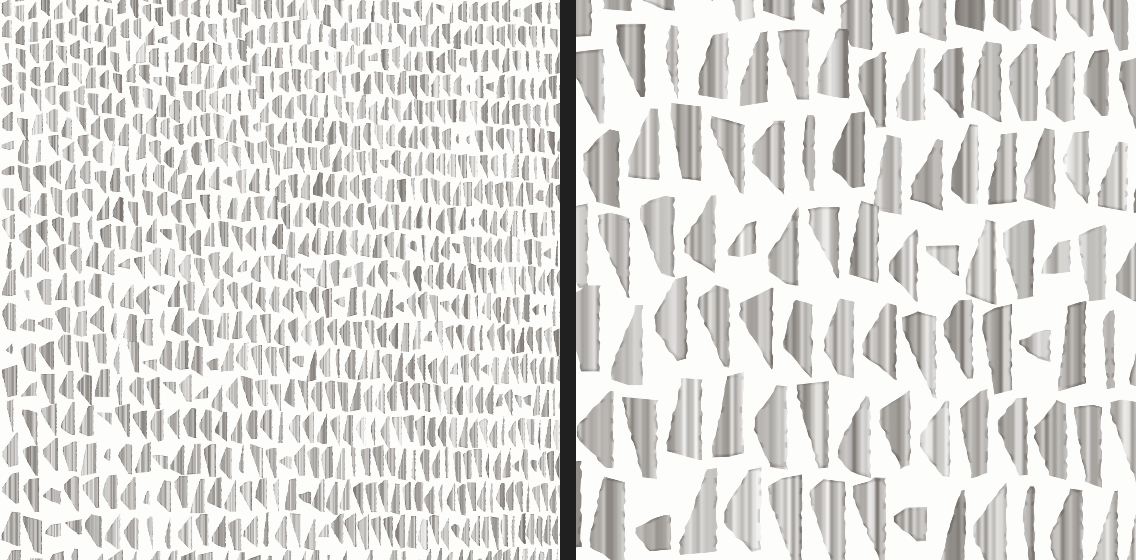
Left: the whole. Right: its middle third, enlarged.
Reproduce this pattern procedurally as a Shadertoy shader.

```glsl
// Rows of vertically striped grey shards that widen toward the lower left.

const vec3 PAPER = vec3(0.992, 0.992, 0.988);
const vec3 STRIPE_DARK = vec3(0.475, 0.455, 0.435);
const vec3 STRIPE_LIGHT = vec3(0.985, 0.985, 0.980);
const vec2 ROW_HEIGHT = vec2(0.036, 0.044);     // top row: left, right
const vec2 ROW_GROWTH = vec2(0.036, 0.016);     // added height per unit down: left, right
const vec2 LEFT_WIDTH = vec2(0.023, 0.040);     // column width: top, bottom
const vec2 RIGHT_WIDTH = vec2(0.0190, 0.0135);
const vec2 FILL_TOP = vec2(0.72, 0.88);         // part of a cell taken by a shard
const vec2 FILL_BOTTOM = vec2(0.86, 0.93);
const float COLUMN_SHIFT = 0.6;
const float STRIPE_FREQ = 430.0;
const float WOBBLE = 0.0012;
const float RIM = 0.0024;
const float SLIVER_SHARE = 0.09;
const float CRUMB_SHARE = 0.07;

float hash(vec2 p) {
    vec3 q = fract(p.xyx * vec3(0.1031, 0.1030, 0.0973));
    q += dot(q, q.yzx + 33.33);
    return fract((q.x + q.y) * q.z);
}

float noise(float x, float seed) {
    float i = floor(x), f = x - i;
    return mix(hash(vec2(i, seed)), hash(vec2(i + 1.0, seed)), f * f * (3.0 - 2.0 * f));
}

// Rows grow downward; depth is measured from the top edge.
float rowAt(float depth, float x) {
    float h = mix(ROW_HEIGHT.x, ROW_HEIGHT.y, x), g = mix(ROW_GROWTH.x, ROW_GROWTH.y, x);
    return log(1.0 + g * depth / h) / g;
}

float depthOf(float row, float x) {
    float h = mix(ROW_HEIGHT.x, ROW_HEIGHT.y, x), g = mix(ROW_GROWTH.x, ROW_GROWTH.y, x);
    return h / g * (exp(g * row) - 1.0);
}

// Signed distance to the line a-b, positive on its right side.
float rightOf(vec2 p, vec2 a, vec2 b) {
    vec2 dir = normalize(b - a);
    return dir.y * (p.x - a.x) - dir.x * (p.y - a.y);
}

// Depth inside a shard: a sheared box with both left corners cut off.
float shard(vec2 p, vec2 size, float sharpness, vec2 id) {
    vec2 e = 0.5 * size;
    p.y += (hash(id + 11.0) - 0.45) * 0.7 * p.x;
    float tip = (hash(id + 23.0) - 0.5) * 0.95 * size.y;
    float blunt = size.y * mix(0.28, 0.07, sharpness);
    float cutUp = mix(0.35, 1.0, hash(id + 37.0)) * size.x;
    float cutDown = mix(0.35, 1.0, hash(id + 41.0)) * size.x;
    float d = min(e.x - abs(p.x), e.y - abs(p.y));
    d = min(d, rightOf(p, vec2(-e.x, min(tip + blunt, e.y)), vec2(cutUp - e.x, e.y)));
    return min(d, rightOf(p, vec2(cutDown - e.x, -e.y), vec2(-e.x, max(tip - blunt, -e.y))));
}

// Fine vertical stripes with a broken dark rim.
vec3 stripes(vec2 p, float inside, vec2 id) {
    float seed = 100.0 * hash(id + 53.0);
    float tone = 0.65 * noise(p.x * STRIPE_FREQ + 200.0, seed)
               + 0.35 * noise(p.x * STRIPE_FREQ * 0.35 + 200.0, seed + 7.0);
    tone += 0.16 * (hash(id + 61.0) - 0.5);
    float dash = smoothstep(0.5, 0.75, noise(p.y * 260.0 + 300.0, seed + 3.0));
    tone -= 0.3 * dash * (1.0 - smoothstep(0.0, RIM, inside));
    return mix(STRIPE_DARK, STRIPE_LIGHT, clamp(tone, 0.0, 1.0));
}

void mainImage(out vec4 fragColor, in vec2 fragCoord) {
    float pixel = 1.0 / iResolution.y;
    vec2 uv = fragCoord / iResolution.xy;
    vec3 color = PAPER;
    float baseRow = floor(rowAt(1.0 - uv.y, uv.x));

    for (int j = -1; j <= 1; j++) {
        // Columns narrow to the right, more strongly in lower rows.
        float row = baseRow + float(j);
        float depth = clamp(depthOf(row + 0.5, 0.5), 0.0, 1.0);
        float wide = mix(LEFT_WIDTH.x, LEFT_WIDTH.y, depth);
        float taper = wide - mix(RIGHT_WIDTH.x, RIGHT_WIDTH.y, depth);
        float baseColumn = floor(-log(1.0 - taper / wide * uv.x) / taper);

        for (int i = -1; i <= 1; i++) {
            float column = baseColumn + float(i);
            vec2 id = vec2(column, row) + 5.0;
            float x = wide / taper * (1.0 - exp(-taper * (column + 0.5)));

            // Upper left columns slide freely; lower right rows stay level.
            float loose = 1.0 - smoothstep(0.3, 1.1, x + 0.6 * depth);
            float shift = (hash(vec2(column, 3.0)) - 0.5) * COLUMN_SHIFT * loose
                        + (hash(id) - 0.5) * 0.12;
            float y = 1.0 - depthOf(row + 0.5 + shift, x);
            float rowHeight = mix(ROW_HEIGHT.x, ROW_HEIGHT.y, x)
                            + mix(ROW_GROWTH.x, ROW_GROWTH.y, x) * (1.0 - y);
            vec2 size = vec2(wide - taper * x, rowHeight) * mix(FILL_TOP, FILL_BOTTOM, depth);
            size *= mix(vec2(0.86, 0.88), vec2(1.06, 1.04), vec2(hash(id + 71.0), hash(id + 83.0)));
            if (hash(id + 91.0) < SLIVER_SHARE) size.x *= 0.4;
            if (hash(id + 97.0) < CRUMB_SHARE * (x + depth)) size.y *= 0.4;

            vec2 p = uv - vec2(x, y);
            float inside = shard(p, size, smoothstep(0.0, 0.6, depth), id);
            inside -= WOBBLE * (noise(p.y * 350.0 + 300.0, id.x + 13.0 * id.y) - 0.5);
            float cover = smoothstep(-0.5 * pixel, 0.5 * pixel, inside);
            color = mix(color, stripes(p, inside, id), cover);
        }
    }
    fragColor = vec4(color, 1.0);
}
```
